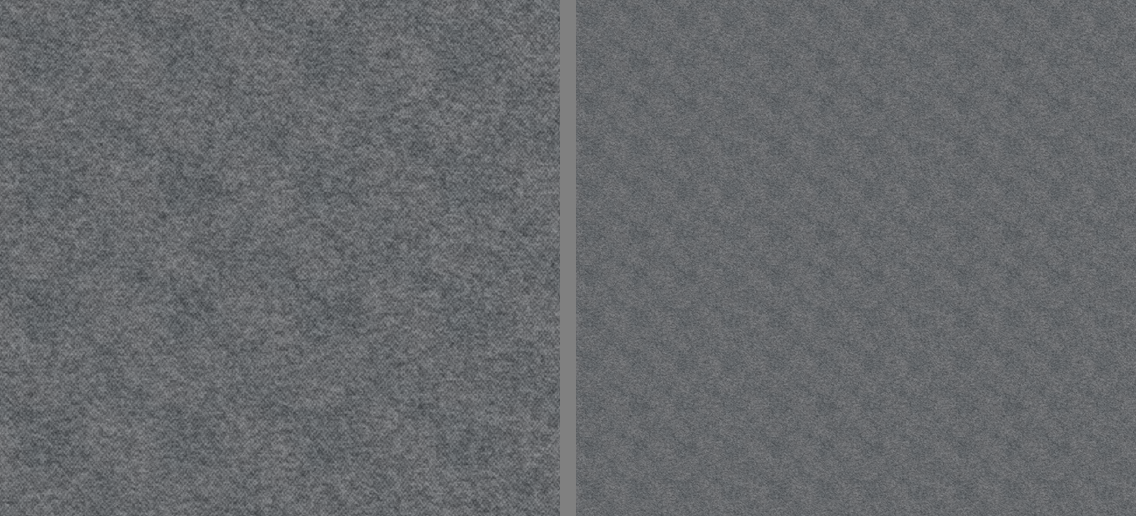
Left: one tile. Right: repeated 3 by 3.
Reproduce this texture procedurally as a Shadertoy shader.

```glsl
// Grey woven wool cloth: fine staggered rows of stitches under heathered fibre.
// Layers of wrapping value noise add flecks, a shallow falling slant, crisp grain
// and faint cool patches; every layer repeats a whole number of times.

const float TAU = 6.2831853;

// Integer hash of a lattice point, 0 to 1
float hash(vec2 cell, uint seed) {
    uvec2 q = uvec2(cell);
    uint h = q.x * 1597u + q.y * 51749u + seed * 7919u;
    h = (h ^ (h >> 15u)) * 739391u;
    h = (h ^ (h >> 13u)) * 668265u;
    h = (h ^ (h >> 16u)) * 374761u;
    h ^= h >> 14u;
    return float(h & 65535u) / 65535.0;
}

// Value noise that wraps after 'period' cells, centred on zero
float noise(vec2 p, vec2 period, uint seed) {
    vec2 i = floor(p);
    vec2 f = p - i;
    f = f * f * (3.0 - 2.0 * f);
    vec2 a = mod(i, period);
    vec2 b = mod(i + 1.0, period);
    float low = mix(hash(a, seed), hash(vec2(b.x, a.y), seed), f.x);
    float high = mix(hash(vec2(a.x, b.y), seed), hash(b, seed), f.x);
    return mix(low, high, f.y) - 0.5;
}

// Noise with the given number of cells across the whole canvas
float layer(vec2 uv, vec2 cells, uint seed) {
    return noise(uv * cells, cells, seed);
}

// Staggered stitches, pulled slightly out of line by the yarn
float weave(vec2 uv) {
    vec2 pull = vec2(layer(uv, vec2(80.0, 70.0), 1u), layer(uv, vec2(80.0, 70.0), 2u));
    vec2 phase = TAU * (uv * vec2(136.0, 100.0) + 0.3 * pull);
    return cos(phase.x) * cos(phase.y);
}

void mainImage(out vec4 fragColor, in vec2 fragCoord) {
    vec2 uv = fragCoord / iResolution.xy;

    // Broad patches repeat four times each way
    float patches = 0.65 * noise(uv * 16.0, vec2(4.0), 3u)
                  + 0.35 * noise(uv * vec2(32.0, 40.0), vec2(8.0, 10.0), 4u);

    // Fibres: short horizontal flecks, mottling, shallow slant and grain
    float flecks = layer(uv, vec2(160.0, 230.0), 5u);
    float mottle = layer(uv, vec2(72.0, 110.0), 6u);
    vec2 slant = vec2(uv.x * 100.0, uv.x * 90.0 + uv.y * 180.0);
    float twill = noise(slant, vec2(100.0, 90.0), 7u);
    float grain = layer(uv, vec2(400.0, 370.0), 8u);

    float tone = 0.042 * weave(uv) + 0.12 * flecks + 0.045 * mottle
               + 0.065 * twill + 0.12 * grain + 0.056 * patches;

    // Dark patches lean towards blue
    vec3 wool = vec3(0.399, 0.409, 0.420);
    vec3 coolTint = vec3(-0.012, 0.001, 0.005) * (-1.2 * patches);
    fragColor = vec4(wool + tone + coolTint, 1.0);
}
```
